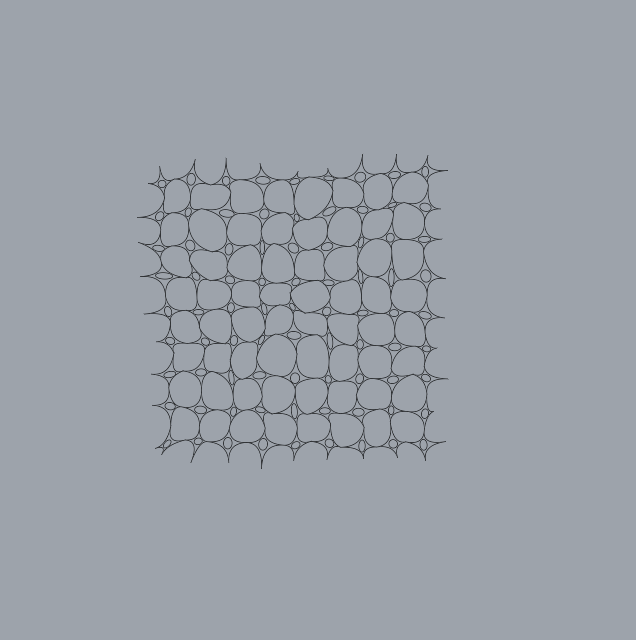
Reproduce this pattern procedurally as a WebGL 2 fragment shader.

```glsl
#version 300 es
precision highp float;
// Square net of thin concave stars whose gaps form rounded cells, each star holding a small ellipse.
#define GRID_ORIGIN vec2(0.2575, 0.7227)
#define GRID_STEP vec2(0.0508, 0.0521)
#define LAST_NODE 8.0
#define NODE_JITTER 0.2
#define CONTACT_SLIDE 0.44
#define CONTACT_SWAY 0.28
#define ELLIPSE_SIZE 0.26
#define ELLIPSE_STRETCH 0.85
#define LINE_WIDTH 0.0010
#define BACKGROUND vec3(0.616, 0.639, 0.671)
#define INK vec3(0.09, 0.095, 0.10)

uniform vec2 u_resolution;
out vec4 fragColor;

vec2 hash2(vec2 p) {
  vec3 q = fract(vec3(p.xyx) * vec3(0.1031, 0.1030, 0.0973) + 0.37);
  q += dot(q, q.yzx + 33.33);
  return fract((q.xx + q.yz) * q.zy);
}

// Node position in grid units; rows count downward.
vec2 nodePosition(vec2 n) {
  vec2 offset = NODE_JITTER * (hash2(n + 11.0) - 0.5);

  // The left border swings sideways.
  float leftSide = 1.0 - smoothstep(0.5, 3.0, n.x);
  offset.x -= 0.24 * leftSide * cos(6.2832 * (n.y - 1.3) / 9.0);

  // Upper rows rise to the right; lower rows sink slightly.
  float upper = 1.0 - smoothstep(1.5, 3.5, n.y);
  offset.y += (4.0 - n.x) * mix(-0.013, 0.035, upper);

  // The middle columns sag above and bulge below the centre.
  float middle = exp(-(n.x - 4.3) * (n.x - 4.3));
  float sag = 1.0 - smoothstep(3.0, 4.0, n.y);
  float bulge = exp(-2.0 * (n.y - 5.0) * (n.y - 5.0));
  offset.y += 0.2 * middle * (sag - bulge);
  return n + offset;
}

// Shared tip where the stars of two neighbouring nodes meet.
vec2 contactPoint(vec2 n, vec2 axis) {
  vec2 h = hash2(n * 2.0 + axis * 37.0 + 50.0) - 0.5;
  vec2 a = nodePosition(n);
  vec2 b = nodePosition(n + axis);
  return mix(a, b, 0.5 + CONTACT_SLIDE * h.x) + axis.yx * CONTACT_SWAY * h.y;
}

// Distance to the parabolic arc joining two arm tips around the origin.
float arcDistance(vec2 p, vec2 armA, vec2 armB) {
  mat2 toArms = inverse(mat2(armA, armB));
  vec2 q = toArms * p;
  if (q.x + q.y > 1.01) return 1.0;
  float d = q.x - q.y;
  float f = d * d - 2.0 * (q.x + q.y) + 1.0;
  vec2 gradient = vec2(2.0 * d - 2.0, -2.0 * d - 2.0) * toArms;
  return abs(f) / max(length(gradient), 0.001);
}

// Distance to an ellipse spanned by two half axes.
float ellipseDistance(vec2 p, vec2 axisA, vec2 axisB) {
  mat2 toUnit = inverse(mat2(axisA, axisB));
  vec2 q = toUnit * p;
  float r = max(length(q), 0.001);
  return abs(r - 1.0) / length((q / r) * toUnit);
}

float starDistance(vec2 p, vec2 n) {
  const vec2 X = vec2(1.0, 0.0);
  const vec2 Y = vec2(0.0, 1.0);
  vec2 centre = nodePosition(n);
  vec2 arms[4] = vec2[4](
    contactPoint(n, X) - centre, contactPoint(n, Y) - centre,
    contactPoint(n - X, X) - centre, contactPoint(n - Y, Y) - centre);

  p -= centre;
  float d = 1.0;
  for (int k = 0; k < 4; k++) {
    d = min(d, arcDistance(p, arms[k], arms[(k + 1) & 3]));
  }

  // Ellipse follows the arms, with a random stretch along one of them.
  float stretch = exp(ELLIPSE_STRETCH * (hash2(n + 71.0).x - 0.5));
  vec2 middle = 0.08 * (arms[0] + arms[1] + arms[2] + arms[3]);
  vec2 axisA = 0.5 * ELLIPSE_SIZE * stretch * (arms[0] - arms[2]);
  vec2 axisB = 0.5 * ELLIPSE_SIZE / stretch * (arms[1] - arms[3]);
  return min(d, ellipseDistance(p - middle, axisA, axisB));
}

void main() {
  vec2 p = gl_FragCoord.xy / u_resolution.y;
  vec2 grid = (p - GRID_ORIGIN) / GRID_STEP * vec2(1.0, -1.0);
  vec2 nearest = round(grid);

  // Closest outline among the surrounding stars.
  float d = 1.0;
  for (int y = -1; y <= 1; y++) {
    for (int x = -1; x <= 1; x++) {
      vec2 n = nearest + vec2(x, y);
      if (n == clamp(n, vec2(0.0), vec2(LAST_NODE))) d = min(d, starDistance(grid, n));
    }
  }

  // Smooth thin ink over the flat ground.
  float pixel = 1.0 / u_resolution.y;
  d *= 0.5 * (GRID_STEP.x + GRID_STEP.y);
  float ink = clamp(0.5 + (0.5 * LINE_WIDTH - d) / pixel, 0.0, 1.0);
  fragColor = vec4(mix(BACKGROUND, INK, ink), 1.0);
}
```
